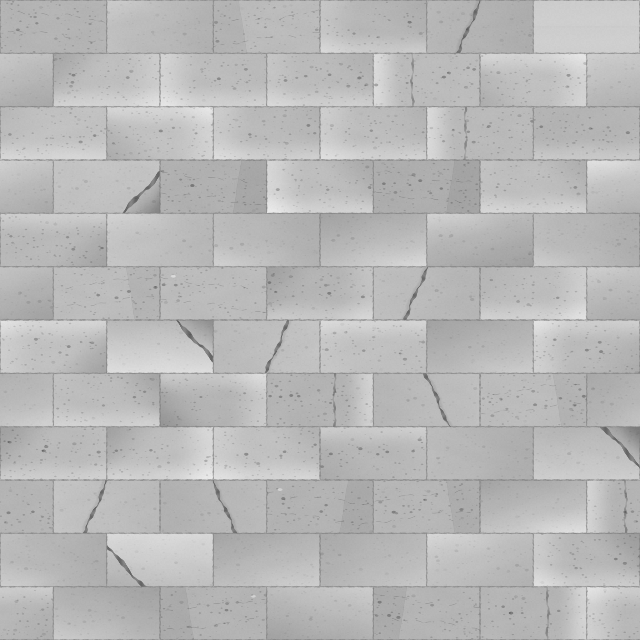
Reproduce this texture procedurally as a WebGL 2 fragment shader.

```glsl
#version 300 es
precision highp float;
// Running bond of pale grey stone blocks, six by twelve, with cracks, veins and specks.
uniform vec2 u_resolution;
out vec4 outColor;

vec4 hash4(vec2 p) {
  vec4 q = fract(p.xyxy * vec4(0.1031, 0.103, 0.0973, 0.1099));
  q += dot(q, q.wzxy + 33.33);
  return fract((q.xxyz + q.yzzw) * q.zywx);
}

// Soft coverage of a stroke with the given half width
float stroke(float dist, float halfWidth, float aa) {
  return 1.0 - smoothstep(halfWidth - 0.5 * aa, halfWidth + 0.5 * aa, abs(dist));
}

float waves(float t, float phase) {
  return 0.55 * sin(9.0 * t + phase) + 0.3 * sin(23.0 * t + 2.3 * phase) + 0.15 * sin(57.0 * t + phase);
}

// Cellular specks: one jittered dot per cell, most of them empty
float specks(vec2 p, vec2 scale, float amount, float radius, float seed, float aa) {
  float ink = 0.0;
  vec2 cell = floor(p * scale);
  for (int j = -1; j <= 1; j++)
    for (int i = -1; i <= 1; i++) {
      vec2 c = cell + vec2(i, j);
      vec4 h = hash4(c + 71.0 + seed * 213.0);
      float d = length((p - (c + h.xy) / scale) * vec2(0.7, 1.0));
      ink = max(ink, step(h.z, amount) * (0.3 + 0.7 * h.w) * stroke(d, radius * (0.4 + h.w), aa));
    }
  return ink;
}

void main() {
  vec2 uv = gl_FragCoord.xy / u_resolution;
  float aa = 12.0 / min(u_resolution.x, u_resolution.y);

  // Block layout: q spans -1..1 across and -0.5..0.5 up
  vec2 p = uv * vec2(6.0, 12.0);
  float row = floor(p.y);
  p.x += 0.5 * mod(row + 1.0, 2.0);
  vec2 id = vec2(mod(floor(p.x), 6.0), row);
  vec2 q = (fract(p) - 0.5) * vec2(2.0, 1.0);
  vec4 h = hash4(id * 7.3 + 19.0);
  vec4 k = hash4(id * 3.7 + 151.0);
  float joint = min(1.0 - abs(q.x), 0.5 - abs(q.y));
  q *= sign(k.xy - 0.5);  // mirrored at random
  float kind = h.w, phase = 6.28 * h.y;

  float tone = 0.728 + 0.06 * (h.x - 0.5);
  float speckle = 0.35;

  if (kind < 0.36) {
    // Marbled block, bright along two edges and dim in the far corner
    speckle = 1.0;
    tone += 0.12 * h.z * smoothstep(0.2, 1.0, q.x) + 0.08 * smoothstep(0.05, 0.5, q.y);
    tone -= 0.11 * k.z * smoothstep(0.3, 1.5, -q.x - q.y);
  } else if (kind < 0.6) {
    // Smooth block with a vertical fade
    tone += 0.13 * h.z * q.y + 0.03 * q.x;
    tone += 0.07 * k.z * smoothstep(0.0, 0.5, q.y) * smoothstep(-1.0, 1.0, q.x);
  } else if (kind < 0.69) {
    // Steep dark crack
    float d = (q.x - 0.2 + 0.44 * q.y - 0.03 * waves(q.y, phase)) * 0.92;
    float w = 0.022 + 0.013 * sin(17.0 * q.y + phase);
    tone += 0.02 * q.x;
    tone = mix(tone, 0.46 + 0.06 * sin(40.0 * q.y), 0.85 * stroke(d, w, aa));
    tone -= 0.05 * stroke(d - 0.02, 0.04, 3.0 * aa);
  } else if (kind < 0.78) {
    // Diagonal crack cutting off a shaded corner
    float d = (q.x + 0.93 * q.y - 0.77 - 0.035 * waves(q.x, phase)) * 0.73;
    float w = 0.03 + 0.014 * sin(15.0 * q.x + phase);
    tone += 0.05 - 0.16 * q.y * k.z;
    tone -= smoothstep(-0.01, 0.01, d) * (0.05 + 0.2 * h.z * smoothstep(0.0, 0.5, d));
    tone = mix(tone, 0.43 + 0.07 * sin(31.0 * q.x), 0.9 * stroke(d, w, aa));
  } else if (kind < 0.87) {
    // Fine upright crack on a marbled block
    speckle = 1.0;
    tone += 0.12 * smoothstep(0.4, 1.0, abs(q.x)) * smoothstep(-1.2, 1.0, q.x);
    float d = q.x - 0.27 - 0.025 * waves(q.y, phase);
    float gaps = 0.55 + 0.45 * sin(19.0 * q.y + phase);
    tone -= 0.2 * (0.3 + 0.7 * gaps) * stroke(d, 0.012 + 0.01 * gaps, aa);
  } else {
    // Veined block with a darker slanted slab
    speckle = 1.0;
    float edge = q.x + 0.45 + 0.16 * q.y - 0.006 * waves(q.y, phase);
    float slab = step(0.3, k.z);
    tone -= 0.02 + slab * (0.035 * (1.0 - smoothstep(-aa, aa, edge)) + 0.04 * stroke(edge, 0.005, aa));
    for (float i = 0.0; i < 2.0; i++) {
      float d = q.y + 0.22 - 0.38 * i - 0.12 * q.x - 0.05 * waves(0.5 * q.x, phase + 2.0 * i);
      float dashes = smoothstep(-0.3, 0.7, sin(13.0 * q.x + phase + i) + sin(29.0 * q.x));
      tone -= 0.1 * dashes * stroke(d, 0.007, aa);
    }
    vec2 chip = (q - vec2(0.75, 0.32)) * vec2(0.55, 1.0);
    tone += 0.12 * step(0.5, h.z) * stroke(length(chip), 0.025, aa);
  }

  // Specks everywhere, larger stains gathered near the middle band
  tone -= speckle * 0.12 * specks(q, vec2(11.0, 13.0), 0.32, 0.011, h.x, aa);
  float band = exp(-14.0 * pow(q.y - 0.12 * q.x, 2.0));
  tone -= speckle * 0.22 * band * specks(q, vec2(5.0, 9.0), 0.25, 0.02, h.z, aa);

  // Faint clouding and grain
  tone += 0.006 * sin(5.0 * q.x + phase + 2.0 * sin(6.0 * q.y)) * sin(7.0 * q.y + phase);
  tone += 0.012 * (hash4(floor(uv * 512.0)).x - 0.5);

  // Thin joints, worn unevenly along their length
  float along = uv.x * 40.0 + uv.y * 53.0;
  float wear = 0.5 + 0.5 * waves(along, phase);
  float jointInk = stroke(joint, 0.009 + 0.008 * wear, aa);
  tone = mix(tone, 0.49, (0.4 + 0.35 * wear) * jointInk);

  outColor = vec4(vec3(tone), 1.0);
}
```
